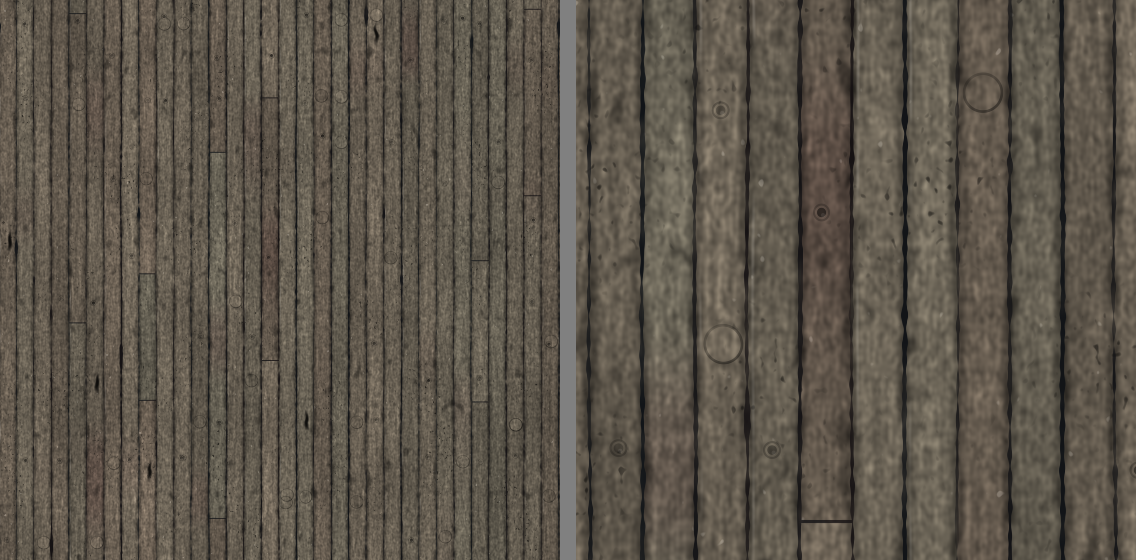
Left, the full canvas; right, a detail of the centre.
Write a WebGL 1 fragment shader that draws this texture.

```glsl
precision highp float;
uniform vec2 u_resolution;

const float PLANKS = 32.0;

vec2 hash2(vec2 p) {
  vec3 q = fract(p.xyx * vec3(0.1031, 0.1030, 0.0973));
  q += dot(q, q.yzx + 33.33);
  return fract((q.xx + q.yz) * q.zy);
}

float corner(vec2 cell, vec2 offset) {
  return dot(hash2(cell) * 2.0 - 1.0, offset);
}

// Gradient noise, roughly -0.6 to 0.6
float noise(vec2 p) {
  vec2 i = floor(p), f = fract(p);
  vec2 u = f * f * f * (f * (f * 6.0 - 15.0) + 10.0);
  vec2 e = vec2(1.0, 0.0);
  return mix(mix(corner(i, f), corner(i + e, f - e), u.x),
             mix(corner(i + e.yx, f - e.yx), corner(i + 1.0, f - 1.0), u.x), u.y);
}

// Antialiased coverage where d is below zero
float cover(float d, float aa) {
  return 1.0 - smoothstep(-aa, aa, d);
}

void main() {
  vec2 uv = gl_FragCoord.xy / u_resolution;
  float aa = 0.6 * PLANKS / min(u_resolution.x, u_resolution.y);

  // Slightly wavering planks
  float x = uv.x * PLANKS + 0.07 + 0.06 * noise(vec2(uv.x * PLANKS * 0.8, uv.y * 7.0));
  float plank = mod(floor(x), PLANKS);
  float across = fract(x);
  vec2 rnd = hash2(vec2(plank, 3.7));

  // Butt joints cut some planks into two boards
  vec2 cut = hash2(vec2(plank, 19.3));
  float jointed = step(0.56, rnd.x);
  float span = 0.22 + 0.35 * cut.y;
  float along = fract(uv.y - cut.x);
  float board = jointed * step(along, span);
  float jointDist = min(min(along, 1.0 - along), abs(along - span)) * PLANKS;
  float joint = jointed * cover(jointDist - 0.03, aa);

  // Board tone and tint
  vec2 tone = hash2(vec2(plank + 0.5, board * 5.0 + 11.0));
  vec3 wood = vec3(0.399, 0.368, 0.322) * (0.93 + 0.14 * tone.x);
  wood *= mix(vec3(1.02, 0.985, 0.975), vec3(0.98, 1.01, 1.0), tone.y);
  float stain = noise(vec2(plank * 5.3 + across * 0.6, uv.y * 5.0));
  wood *= 1.0 + 0.17 * stain + 0.12 * noise(uv * 6.0 + 4.0);
  float redness = smoothstep(0.2, 0.55, noise(vec2(plank * 3.1, uv.y * 4.0 + 30.0)));
  wood *= mix(vec3(1.0), vec3(0.96, 0.89, 0.91), redness);

  // Long grain, weathered fibres and mottling
  vec2 shift = vec2(plank * 7.1, board * 13.0 + rnd.y * 40.0);
  wood *= 1.0 + 0.20 * noise(vec2(across * 5.0, uv.y * 11.0) + shift);
  wood *= 1.0 + 0.24 * noise(vec2(across * 9.0, uv.y * 60.0) + shift);
  wood *= 1.0 + 0.26 * noise(uv * vec2(130.0, 110.0) + 33.0);
  wood *= 1.0 + 0.30 * noise(uv * vec2(300.0, 210.0));

  // Small soft pits, dark smudges and pale flecks
  float worn = smoothstep(-0.1, 0.35, noise(uv * vec2(16.0, 8.0) + 9.0));
  float pits = smoothstep(0.24, 0.5, noise(uv * vec2(240.0, 190.0) + 17.0));
  wood *= 1.0 - 0.5 * pits * worn;
  float smudge = smoothstep(0.24, 0.55, noise(uv * vec2(60.0, 38.0) + 23.0));
  wood *= 1.0 - 0.32 * smudge;
  float flecks = smoothstep(0.44, 0.6, noise(uv * vec2(170.0, 130.0) + 61.0));
  wood += 0.14 * flecks;

  // Nails and round plugs on shared rows
  for (int i = 0; i < 3; i++) {
    vec2 pick = hash2(vec2(plank * 1.7 + 2.0, float(i) * 9.1 + 5.0));
    vec2 jitter = hash2(pick * 91.0) - 0.5;
    float row = (floor(pick.x * 14.0) + 0.5 + 0.25 * jitter.y) / 14.0;
    vec2 p = vec2(across - 0.5 - 0.2 * jitter.x, (uv.y - row) * PLANKS);
    float r = length(p);
    if (pick.y < 0.25) {
      wood *= 1.0 + (jitter.x * 0.2 + 0.02) * cover(r - 0.36, aa);
      float shade = 0.28 + 0.14 * dot(p, vec2(1.0, -1.5));
      wood *= 1.0 - shade * cover(abs(r - 0.36) - 0.025, aa);
    } else if (pick.y < 0.74) {
      float depth = 0.15 + 0.5 * fract(pick.y * 37.0);
      wood *= 1.0 - 0.22 * cover(abs(r - 0.15) - 0.02, aa);
      wood *= 1.0 - depth * cover(r - 0.09, aa);
      wood += 0.06 * cover(length(p - vec2(0.03, -0.05)) - 0.04, aa);
    }
  }

  // Occasional split knot tapering along the grain
  vec2 knot = hash2(vec2(plank, 47.0));
  vec2 k = vec2(across - 0.35 - 0.3 * knot.x, (uv.y - knot.y) * PLANKS);
  k.x += 0.25 * noise(vec2(plank, uv.y * 50.0));
  float split = smoothstep(1.0, 0.2, length(k / vec2(0.17 - 0.08 * clamp(k.y, -1.0, 1.0), 0.8)));
  wood *= 1.0 - 0.85 * split * step(0.82, hash2(vec2(plank, 71.0)).x);

  // Thin broken seams, each with its own width, and patches of rot
  float seam = mod(floor(x + 0.5), PLANKS);
  float side = fract(x + 0.5) - 0.5;
  float seamDist = abs(side);
  vec2 seamRnd = hash2(vec2(seam, 83.0));
  float rot = smoothstep(0.3, 0.6, noise(vec2(seam * 7.3 + 0.4, uv.y * 17.0)));
  float ragged = 0.05 * noise(vec2(seam * 3.7 + side * 4.0, uv.y * 120.0));
  float width = 0.022 + 0.02 * seamRnd.x + 0.08 * rot + ragged;
  float gap = cover(seamDist - width, aa);
  float strength = 0.62 + 0.3 * seamRnd.x + 0.5 * noise(vec2(seam * 2.3 + 0.5, uv.y * 13.0))
                 + 0.45 * noise(vec2(seam * 4.1 + 0.3, uv.y * 65.0)) + 0.4 * rot;

  // Uneven grime beside the seams, pale worn edge on some
  float grime = 0.25 + 0.5 * noise(vec2(x * 3.0, uv.y * 45.0));
  wood *= 1.0 - max(grime, 0.0) * smoothstep(0.22, 0.03, seamDist);
  float bevel = smoothstep(0.05, 0.0, abs(side - 0.11));
  float worn_edge = smoothstep(-0.15, 0.3, noise(vec2(seam * 1.9, uv.y * 24.0)));
  wood += 0.10 * bevel * worn_edge * step(0.5, seamRnd.y);

  vec3 shadow = mix(vec3(0.085, 0.07, 0.075), vec3(0.065, 0.08, 0.095), hash2(vec2(seam, 29.0)).x);
  wood = mix(wood, shadow, max(gap * clamp(strength, 0.2, 1.0), 0.8 * joint));
  gl_FragColor = vec4(clamp(wood, 0.0, 1.0), 1.0);
}
```
